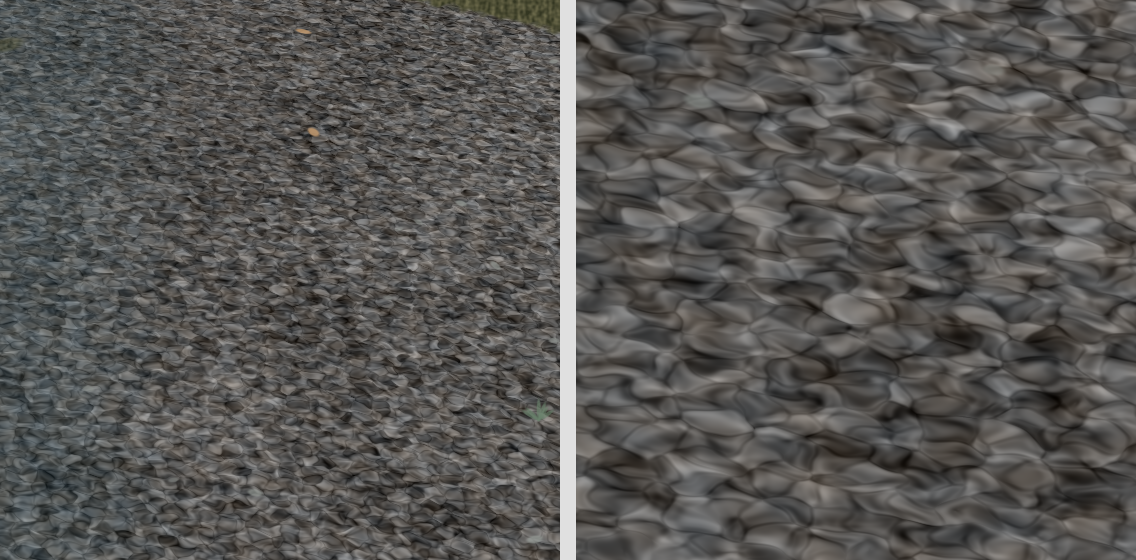
Left: the whole. Right: its middle third, enlarged.
Reproduce this texture procedurally as a three.js fragment shader.

```glsl
varying vec2 vUv;

const float HORIZON = 2.6;                     // height of the vanishing line
const vec2 GRAIN_FREQ = vec2(98.0, 450.0);     // grains per unit of ground plane
const float GROUND_TILT = 0.12;
const float BASE_TONE = 0.352;
const float STONE_CONTRAST = 0.19;
const float COARSE_CONTRAST = 0.22;
const float FINE_CONTRAST = 0.15;
const float GAP_DEPTH = 0.07;
const float BROAD_CONTRAST = 0.07;
const float HUE_SPREAD = 0.035;
const vec3 COOL_TINT = vec3(-0.016, 0.006, 0.010);
const vec3 WARM_TINT = vec3(0.010, 0.001, -0.008);
const vec3 GRASS_DARK = vec3(0.20, 0.21, 0.13);
const vec3 GRASS_LIGHT = vec3(0.42, 0.41, 0.29);
const vec3 BLADE_COLOR = vec3(0.42, 0.52, 0.43);
const vec3 LEAF_COLOR = vec3(0.76, 0.60, 0.43);
const vec3 CHIP_COLOR = vec3(0.57, 0.59, 0.57);
const vec2 TUFT_ROOT = vec2(0.962, 0.25);
const int CHIP_COUNT = 18;
const int BLADE_COUNT = 6;

vec2 hash2(vec2 p) {
  vec3 h = fract(p.xyx * vec3(0.1031, 0.1030, 0.0973));
  h += dot(h, h.yzx + 33.33);
  return fract((h.xx + h.yz) * h.zy);
}

float cornerSlope(vec2 cell, vec2 offset) {
  float angle = 6.2832 * hash2(cell).x;
  return dot(vec2(cos(angle), sin(angle)), offset);
}

float gradientNoise(vec2 p) {
  vec2 i = floor(p), f = fract(p);
  vec2 u = f * f * f * (f * (f * 6.0 - 15.0) + 10.0);
  vec2 e = vec2(1.0, 0.0);
  return mix(mix(cornerSlope(i, f), cornerSlope(i + e, f - e), u.x),
             mix(cornerSlope(i + e.yx, f - e.yx), cornerSlope(i + 1.0, f - 1.0), u.x), u.y);
}

// x: blended shade of the nearest stones, y: distance to the gap between them
vec2 stones(vec2 p) {
  vec2 i = floor(p), f = fract(p);
  float near = 8.0, second = 8.0, sum = 0.0, total = 0.0;
  for (int y = -1; y <= 1; y++) {
    for (int x = -1; x <= 1; x++) {
      vec2 cell = vec2(float(x), float(y));
      vec2 d = cell + hash2(i + cell) - f;
      float dist = dot(d, d);
      float weight = exp(-14.0 * dist);
      sum += weight * hash2(i + cell + 71.0).y;
      total += weight;
      second = min(second, max(near, dist));
      near = min(near, dist);
    }
  }
  return vec2(sum / max(total, 1e-6), sqrt(second) - sqrt(near));
}

// Soft-edged ellipse mask
float fleck(vec2 p, vec2 size, float angle) {
  float c = cos(angle), s = sin(angle);
  vec2 q = vec2(c * p.x + s * p.y, c * p.y - s * p.x) / size;
  return 1.0 - smoothstep(0.6, 1.2, length(q));
}

vec3 gravel(vec2 uv) {
  // Perspective ground plane with slightly tilted rows
  float depth = HORIZON - uv.y - GROUND_TILT * (uv.x - 0.5);
  vec2 ground = vec2((uv.x - 0.5) / depth, 1.0 / depth) * GRAIN_FREQ + 60.0;
  vec2 warp = vec2(gradientNoise(ground * 0.8), gradientNoise(ground * 0.8 + 37.0));
  vec2 grain = ground + 0.7 * warp;

  vec2 stone = stones(grain);
  float detail = STONE_CONTRAST * (stone.x - 0.5)
    + COARSE_CONTRAST * gradientNoise(grain * vec2(0.9, 1.1) + 13.0)
    + FINE_CONTRAST * gradientNoise(grain * 2.0 + 5.0)
    - GAP_DEPTH * (1.0 - smoothstep(0.0, 0.28, stone.y));
  float side = smoothstep(0.05, 0.75, uv.x + 0.35 * (1.0 - uv.y));
  float broad = gradientNoise(uv * vec2(4.0, 6.0) + 3.0);
  float tone = BASE_TONE + detail * mix(0.8, 1.12, side) + BROAD_CONTRAST * broad;
  tone += 0.025 * smoothstep(0.55, 1.0, uv.x) * smoothstep(0.1, 0.5, uv.y);

  // Cool flank, warmer centre, and slight colour differences between grains
  vec3 tint = mix(COOL_TINT, WARM_TINT, smoothstep(0.05, 0.4, uv.x + 0.1 * broad));
  float hue = HUE_SPREAD * gradientNoise(ground * 0.6 + 91.0);
  return vec3(tone) + tint + hue * vec3(1.0, 0.1, -0.8);
}

void main() {
  vec2 uv = vUv;
  vec3 color = gravel(uv);

  // Pale chips
  for (int i = 0; i < CHIP_COUNT; i++) {
    vec2 at = hash2(vec2(float(i), 17.0));
    vec2 rnd = hash2(vec2(float(i), 53.0));
    vec2 size = vec2(0.013, 0.006) * mix(1.0, 0.5, at.y) * (0.7 + 0.6 * rnd.x);
    color = mix(color, CHIP_COLOR, fleck(uv - at, size, rnd.y - 0.7) * (0.3 + 0.5 * rnd.x));
  }

  // Two dry leaves
  float leaves = max(fleck(uv - vec2(0.542, 0.944), vec2(0.015, 0.004), -0.2),
                     fleck(uv - vec2(0.560, 0.764), vec2(0.012, 0.007), -0.5));
  color = mix(color, LEAF_COLOR, 0.85 * leaves);

  // Grassy verge in the corner and a small patch at the left
  float ragged = 0.014 * gradientNoise(uv * vec2(45.0, 60.0));
  float verge = smoothstep(-0.007, 0.007, uv.y - 1.0 + 0.21 * (uv.x - 0.74) + ragged);
  float patchMask = 0.55 * fleck(uv - vec2(0.012, 0.92), vec2(0.032, 0.013), 0.2);
  float blades = gradientNoise(uv * vec2(130.0, 65.0)) + 0.6 * gradientNoise(uv * 160.0);
  vec3 grass = mix(GRASS_DARK, GRASS_LIGHT, clamp(0.5 + 0.8 * blades, 0.0, 1.0));
  color = mix(color, grass, max(verge, patchMask));

  // Tuft of green blades
  for (int i = 0; i < BLADE_COUNT; i++) {
    vec2 rnd = hash2(vec2(float(i), 29.0));
    float angle = mix(0.2, 2.9, (float(i) + rnd.x) / float(BLADE_COUNT));
    vec2 tip = vec2(cos(angle), sin(angle)) * (0.022 + 0.028 * rnd.y);
    float blade = fleck(uv - TUFT_ROOT - 0.5 * tip, vec2(0.55 * length(tip), 0.004), angle);
    color = mix(color, BLADE_COLOR, 0.65 * blade);
  }

  gl_FragColor = vec4(clamp(color, 0.0, 1.0), 1.0);
}
```
